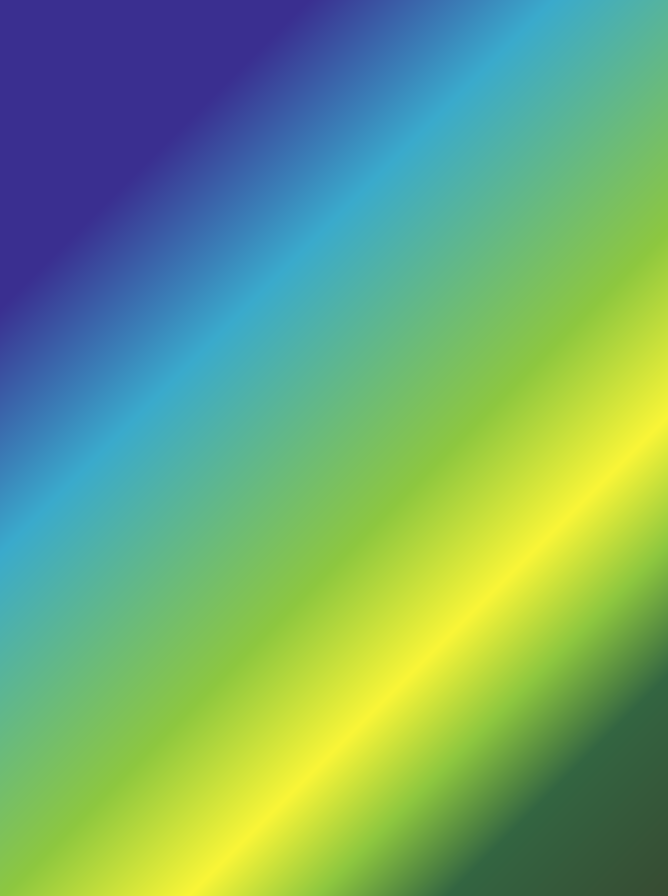
A Shadertoy shader for this background:

```glsl
// Diagonal gradient from indigo through cyan, green and yellow to dark forest green.

// Blends linearly into the next colour between two positions on the diagonal.
vec3 blendStop(vec3 colour, vec3 nextColour, float start, float end, float t) {
    return mix(colour, nextColour, clamp((t - start) / (end - start), 0.0, 1.0));
}

void mainImage(out vec4 fragColor, in vec2 fragCoord) {
    // Distance along the 45 degree axis from the top left, in canvas heights
    vec2 p = fragCoord / iResolution.y;
    float diagonal = p.x + 1.0 - p.y;

    vec3 indigo = vec3(0.227, 0.184, 0.565);
    vec3 cyan   = vec3(0.227, 0.667, 0.800);
    vec3 green  = vec3(0.553, 0.780, 0.247);
    vec3 yellow = vec3(0.976, 0.961, 0.216);
    vec3 forest = vec3(0.200, 0.396, 0.255);
    vec3 moss   = vec3(0.216, 0.294, 0.196);

    // Cool bands
    vec3 colour = blendStop(indigo, cyan, 0.345, 0.618, diagonal);
    colour = blendStop(colour, green, 0.618, 1.005, diagonal);

    // Bright ridge and its fall into shadow
    colour = blendStop(colour, yellow, 1.005, 1.211, diagonal);
    colour = blendStop(colour, green, 1.211, 1.354, diagonal);
    colour = blendStop(colour, forest, 1.354, 1.500, diagonal);
    colour = blendStop(colour, moss, 1.500, 1.745, diagonal);

    fragColor = vec4(colour, 1.0);
}
```
